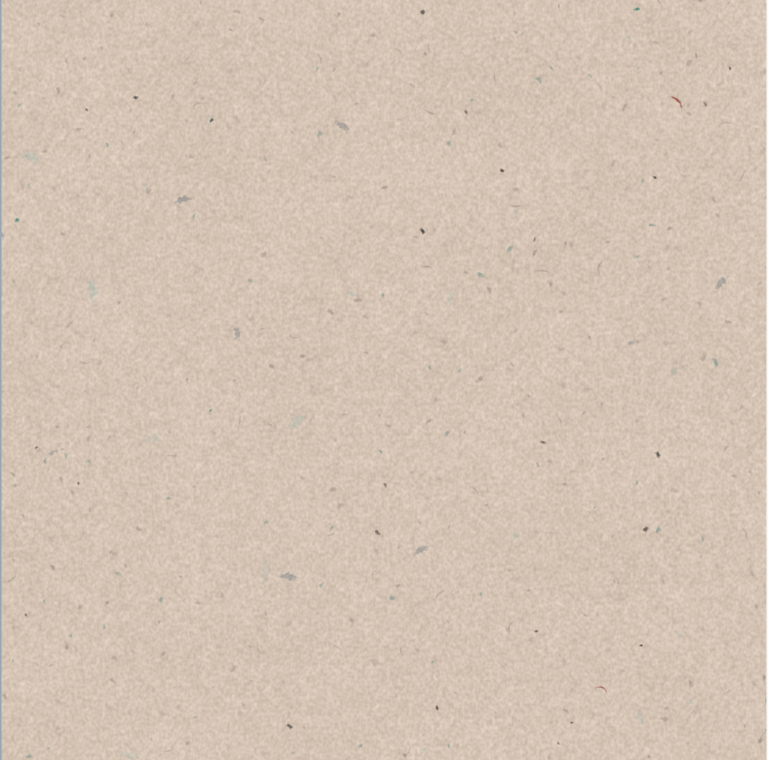
A Shadertoy shader for this texture:

```glsl
// Recycled beige paper: a fine pulp grain from layered gradient noise, strewn with
// many faint specks, small dark dots, short fibres and grey-green scraps on jittered
// grids. A thin blue-grey line closes the left edge and a white one the right.

// Integer hash: three random values in 0..1 for a cell and a seed
vec3 hash3(vec2 cell, float seed) {
    uvec3 v = uvec3(ivec3(vec3(cell, seed)) + 4096);
    v = v * 1664525u + 1013904223u;
    v.x += v.y * v.z; v.y += v.z * v.x; v.z += v.x * v.y;
    v ^= v >> 16u;
    v.x += v.y * v.z; v.y += v.z * v.x; v.z += v.x * v.y;
    return vec3(v >> 8u) / 16777216.0;
}

float gradientDot(vec2 cell, vec2 offset, float seed) {
    float angle = 6.2832 * hash3(cell, seed).x;
    return dot(vec2(cos(angle), sin(angle)), offset);
}

// Gradient noise, roughly -0.7..0.7
float gradientNoise(vec2 p, float seed) {
    vec2 i = floor(p), f = fract(p);
    vec2 u = f * f * f * (f * (f * 6.0 - 15.0) + 10.0);
    vec2 e = vec2(1.0, 0.0);
    return mix(mix(gradientDot(i, f, seed), gradientDot(i + e, f - e, seed), u.x),
               mix(gradientDot(i + e.yx, f - e.yx, seed), gradientDot(i + 1.0, f - 1.0, seed), u.x), u.y);
}

// Ragged ellipses, one in a share of the grid cells: x = coverage, y = random tint
vec2 flecks(vec2 p, float cells, float share, vec2 size, float bend, float seed) {
    vec2 home = floor(p * cells);
    float ragged = 0.9 * gradientNoise(p * 230.0, seed);
    float soft = max(0.0016, 0.7 / iResolution.y);
    vec2 result = vec2(0.0);
    for (int y = -1; y <= 1; y++)
    for (int x = -1; x <= 1; x++) {
        vec2 cell = home + vec2(x, y);
        vec3 place = hash3(cell, seed);
        vec3 look = hash3(cell, seed + 50.0);
        if (place.z > share) continue;
        vec2 q = p - (cell + place.xy) / cells;
        float angle = (look.x - 0.5) * 3.1416;
        q = mat2(cos(angle), -sin(angle), sin(angle), cos(angle)) * q;
        vec2 radii = size * mix(0.5, 1.25, look.y * look.y);
        q.y += bend * (look.z - 0.5) * q.x * q.x / radii.x;
        float d = (length(q / radii) - 1.0 + ragged) * radii.y;
        float cover = 1.0 - smoothstep(-soft, soft, d);
        if (cover > result.x) result = vec2(cover, look.z);
    }
    return result;
}

void mainImage(out vec4 fragColor, in vec2 fragCoord) {
    vec2 p = fragCoord / iResolution.y;
    float aspect = iResolution.x / iResolution.y;

    // Pulp grain, barely longer upward than across; rotated layers hide the lattice
    vec2 tilted = mat2(0.8, 0.6, -0.6, 0.8) * p;
    float grain = 0.052 * gradientNoise(p * vec2(275.0, 225.0), 1.0)
                + 0.054 * gradientNoise(tilted * 165.0 + 7.3, 2.0)
                + 0.032 * gradientNoise(p * vec2(92.0, 74.0) + 3.7, 3.0)
                + 0.020 * gradientNoise(tilted * 36.0, 4.0)
                + 0.015 * gradientNoise(p * 8.0 + 0.4, 11.0);
    vec3 color = vec3(0.835, 0.768, 0.706) + grain * vec3(0.97, 1.0, 1.03);

    // Pale flecks and grey to green scraps
    vec2 pale = flecks(p, 11.0, 0.3, vec2(0.0042, 0.0019), 0.0, 5.0);
    color = mix(color, vec3(0.91, 0.86, 0.80), 0.6 * pale.x);
    vec2 scrap = flecks(p, 8.0, 0.4, vec2(0.0110, 0.0045), 0.3, 6.0);
    vec3 scrapColor = mix(vec3(0.70, 0.73, 0.69), vec3(0.60, 0.59, 0.58), step(0.75, scrap.y));
    color = mix(color, scrapColor + 0.7 * grain, scrap.x * mix(0.3, 0.75, scrap.y));

    // Broad faint smudges under many small brown-grey specks
    vec2 smudge = flecks(p, 19.0, 0.4, vec2(0.0058, 0.0036), 0.0, 12.0);
    color = mix(color, vec3(0.68, 0.64, 0.59) + grain, smudge.x * 0.32 * smudge.y);
    vec2 speck = flecks(p, 32.0, 0.5, vec2(0.0037, 0.0021), 0.3, 7.0);
    vec3 speckColor = mix(vec3(0.57, 0.52, 0.48), vec3(0.51, 0.59, 0.56), step(0.88, speck.y));
    color = mix(color, speckColor, speck.x * mix(0.16, 0.72, speck.y * speck.y));

    // Short, nearly straight fibres, rarely a red one
    vec2 fibre = flecks(p, 11.0, 0.38, vec2(0.0062, 0.0011), 0.5, 8.0);
    float red = step(0.97, fibre.y);
    color = mix(color, mix(vec3(0.52, 0.48, 0.44), vec3(0.52, 0.20, 0.16), red),
                fibre.x * mix(0.45, 0.85, red));

    // Sparse dark dots, a few of them teal
    vec2 spot = flecks(p, 8.0, 0.42, vec2(0.0029, 0.0019), 0.0, 9.0);
    vec3 spotColor = mix(vec3(0.27, 0.25, 0.24), vec3(0.20, 0.47, 0.41), step(0.88, spot.y));
    color = mix(color, spotColor, spot.x * mix(0.6, 0.95, fract(spot.y * 7.0)));

    // Edge lines on the left and right
    float pixel = 1.0 / iResolution.y;
    color = mix(vec3(0.60, 0.65, 0.71), color, smoothstep(-0.5, 0.5, (p.x - 0.002) / pixel));
    color = mix(vec3(0.97), color, smoothstep(-0.5, 0.5, (aspect - 0.002 - p.x) / pixel));

    fragColor = vec4(clamp(color, 0.0, 1.0), 1.0);
}
```
